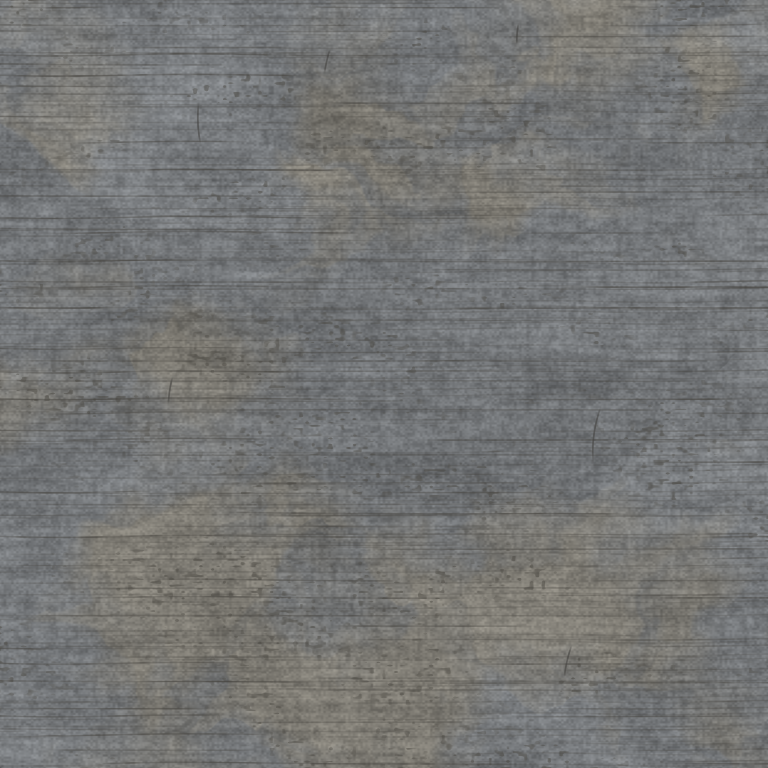
Reproduce this texture procedurally as a Shadertoy shader.

```glsl
// Weathered grey slab with flaked patches, fine horizontal scratches and pitted grain.

float hash(vec2 p) {
    vec3 q = fract(p.xyx * 0.1031);
    q += dot(q, q.yzx + 33.33);
    return fract((q.x + q.y) * q.z);
}

float noise(vec2 p) {
    vec2 i = floor(p), f = fract(p);
    f = f * f * (3.0 - 2.0 * f);
    return mix(mix(hash(i), hash(i + vec2(1, 0)), f.x),
               mix(hash(i + vec2(0, 1)), hash(i + vec2(1, 1)), f.x), f.y);
}

float layeredNoise(vec2 p) {
    float sum = 0.0, amplitude = 0.5;
    for (int i = 0; i < 5; i++) {
        sum += amplitude * noise(p);
        p = mat2(1.6, 1.2, -1.2, 1.6) * p + 7.3;
        amplitude *= 0.5;
    }
    return sum;
}

// Cellular tone: each cell holds one random level, blended narrowly at its border
float cellTone(vec2 p) {
    vec2 base = floor(p);
    float total = 0.0, weights = 0.0;
    for (int y = -1; y <= 1; y++)
    for (int x = -1; x <= 1; x++) {
        vec2 cell = base + vec2(x, y);
        vec2 center = cell + vec2(hash(cell), hash(cell + 41.7));
        float weight = exp(-38.0 * length(p - center));
        total += weight * hash(cell + 93.1);
        weights += weight;
    }
    return total / max(weights, 1e-30);
}

// Ragged flakes in two sizes
float flakes(vec2 uv, vec2 warp) {
    vec2 p = uv + 0.2 * warp;
    return 0.6 * cellTone(p * vec2(6.0, 7.5)) + 0.4 * cellTone(p * vec2(14.0, 19.0) + 20.0);
}

// Thin broken horizontal scratches, one per jittered row
float scratches(vec2 uv, float rows, float coverage, float blur) {
    float y = uv.y + 0.0012 * sin(uv.x * 9.0 + 3.0 * sin(uv.x * 4.0));
    float row = floor(y * rows);
    float offset = (fract(y * rows) - 0.2 - 0.6 * hash(vec2(row, rows))) / rows;
    float line = 1.0 - smoothstep(0.0003, 0.0006 + blur, abs(offset));
    float run = noise(vec2(uv.x * 4.0 + row * 17.3, row));
    float wear = noise(vec2(uv.x * 70.0, row * 5.7));
    return line * smoothstep(1.0 - coverage, 1.15 - coverage, run) * (0.35 + 0.65 * wear);
}

// A few short, bowed upright scars
float scars(vec2 uv, float blur) {
    float mark = 0.0;
    for (float i = 0.0; i < 6.0; i++) {
        vec2 p = uv - vec2(hash(vec2(i, 3.0)), hash(vec2(i, 8.0)));
        float halfLength = 0.015 + 0.03 * hash(vec2(i, 5.0));
        float bend = (hash(vec2(i, 6.0)) - 0.5) * 0.5;
        float d = abs(p.x - bend * p.y - 3.0 * p.y * p.y);
        mark += (1.0 - smoothstep(0.0003, 0.0008 + blur, d))
              * (1.0 - smoothstep(0.5 * halfLength, halfLength, abs(p.y)));
    }
    return min(mark, 1.0);
}

void mainImage(out vec4 fragColor, in vec2 fragCoord) {
    vec2 uv = fragCoord / iResolution.y;
    float blur = 0.9 / iResolution.y;

    // Flaked patches with a lit and a shaded lip
    vec2 warp = vec2(layeredNoise(uv * 7.0), layeredNoise(uv * 7.0 + 31.0)) - 0.5;
    float patches = flakes(uv, warp);
    float lip = patches - flakes(uv + vec2(0.003, -0.004), warp);
    float clouds = layeredNoise(uv * 5.0 + 60.0) - 0.5;
    float tone = 0.477 + 0.06 * (patches - 0.5) + 0.05 * lip + 0.07 * clouds;

    // Brushed streaks, faint upright weave and grain
    tone += 0.055 * (noise(uv * vec2(7.0, 65.0)) - 0.5);
    tone += 0.06 * (noise(uv * vec2(18.0, 230.0) + 9.0) - 0.5);
    tone += 0.04 * (noise(uv * vec2(170.0, 28.0)) - 0.5);
    tone += 0.06 * (noise(uv * vec2(90.0, 120.0)) - 0.5);
    tone += 0.09 * (noise(uv * vec2(310.0, 370.0)) - 0.5);

    // Cool grey base with warm, dusty areas
    float warmth = smoothstep(0.48, 0.72, layeredNoise(uv * 4.0 + 0.5 * warp + 15.0) + 0.25 * (patches - 0.5));
    vec3 color = tone * mix(vec3(0.975, 1.0, 1.025), vec3(1.035, 1.01, 0.945), warmth);

    // Dark pits gathered in worn areas
    float worn = smoothstep(0.42, 0.68, layeredNoise(uv * vec2(9.0, 16.0) + 80.0));
    float pits = smoothstep(0.7, 0.92, noise(uv * vec2(130.0, 240.0) + 50.0)) * worn;
    color = mix(color, vec3(0.29, 0.28, 0.255), 0.5 * pits);

    // Scratches over everything
    float lines = 0.55 * scratches(uv, 34.0, 0.55, blur)
                + 0.4 * scratches(uv + 0.37, 75.0, 0.5, blur)
                + 0.25 * scratches(uv + 0.71, 130.0, 0.5, blur);
    color = mix(color, vec3(0.27, 0.26, 0.24), min(lines, 0.7));
    color = mix(color, vec3(0.25, 0.245, 0.235), 0.55 * scars(uv, blur));

    fragColor = vec4(color, 1.0);
}
```
